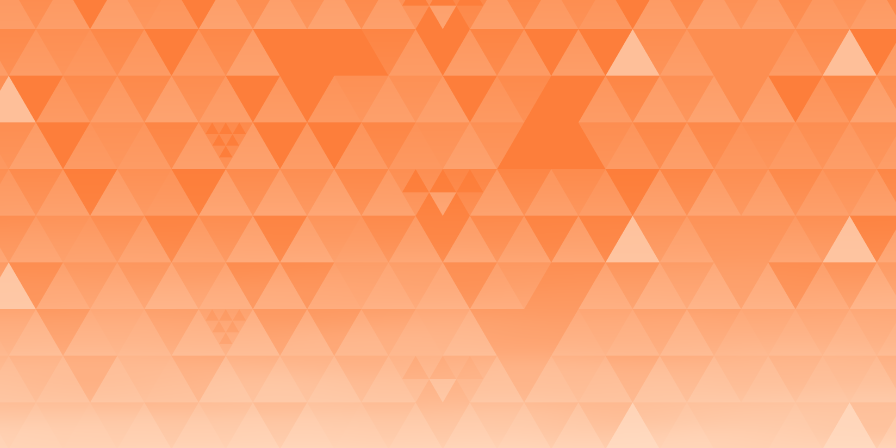
Write a WebGL 1 fragment shader that draws this background.

```glsl
precision highp float;
uniform vec2 u_resolution;

// Lattice, in units of canvas height
const vec2 ORIGIN = vec2(0.0195, -0.0026);
const vec2 CELL = vec2(0.1211, 0.10417);
const float ROW_PERIOD = 4.0;

// Tones run along one ramp from DEEP (0) to PALE (1)
const vec3 DEEP = vec3(0.99, 0.475, 0.20);
const vec3 PALE = vec3(1.00, 0.88, 0.79);
const float UP_TONE = 0.33;
const float DOWN_TONE = 0.20;
const float ACCENT_TONE = 0.05;
const float PALE_TONE = 0.68;
const float TONE_SPREAD = 0.12;
const float ACCENT_CHANCE = 0.19;
const float SHADING = 0.06;

// Pale haze rising from the bottom edge
const float HAZE_TOP = 0.62;
const float HAZE_AMOUNT = 0.82;
const float HAZE_DRIFT = 0.10;
const vec2 HAZE_SCALE = vec2(2.5, 14.0);

const int SAMPLES = 3;

float hash(vec2 p) {
  vec3 q = fract(p.xyx * 0.1031);
  q += dot(q, q.yzx + 33.33);
  return fract((q.x + q.y) * q.z);
}

float cornerSlope(vec2 corner, vec2 offset) {
  float angle = 6.2832 * hash(corner + 19.0);
  return dot(vec2(cos(angle), sin(angle)), offset);
}

float gradientNoise(vec2 p) {
  vec2 i = floor(p), f = fract(p);
  vec2 w = f * f * (3.0 - 2.0 * f);
  vec2 e = vec2(1.0, 0.0);
  float low = mix(cornerSlope(i, f), cornerSlope(i + e, f - e), w.x);
  float high = mix(cornerSlope(i + e.yx, f - e.yx), cornerSlope(i + 1.0, f - 1.0), w.x);
  return mix(low, high, w.y);
}

// Triangle of the given height in rows; direction 1 points up, -1 down
bool inTriangle(vec2 q, vec2 apex, float height, float direction) {
  float depth = (apex.y - q.y) * direction;
  return depth < height && abs(q.x - apex.x) < 0.5 * depth;
}

// Rows of three, two and one small triangles, repeated vertically
bool inCluster(vec2 q, vec2 top, float size) {
  float v = mod(top.y - q.y, ROW_PERIOD) / size;
  float count = 3.0 - floor(v);
  float u = (q.x - top.x) / size + 0.5 * count;
  return u > 0.0 && u < count && abs(fract(u) - 0.5) < 0.5 * fract(v);
}

// Tone of the plain triangle that holds q
float latticeTone(vec2 q) {
  float row = floor(q.y);
  float band = mod(row, ROW_PERIOD);
  float height = fract(q.y);
  float u = q.x - 0.5 * mod(row, 2.0);
  bool up = abs(fract(u) - 0.5) < 0.5 * (1.0 - height);
  float column = up ? floor(u) : floor(u + 0.5);
  vec2 id = vec2(column + 7.0, band + (up ? 11.0 : 23.0));

  float tone = up ? UP_TONE : DOWN_TONE;
  tone += TONE_SPREAD * (hash(id) - 0.5) + SHADING * (0.5 - height);
  if (!up && hash(id + 41.0) < ACCENT_CHANCE) tone = ACCENT_TONE;

  // Pale triangles: every fourth column at the right, one at the left edge
  bool rightPale = band == 0.0 && column > 10.0 && mod(column, 4.0) == 3.0;
  bool leftPale = band == 3.0 && column == -1.0;
  return up && (rightPale || leftPale) ? PALE_TONE : tone;
}

float patternTone(vec2 q) {
  float tone = latticeTone(q);

  // Large merged shapes
  vec2 wrapped = vec2(q.x, mod(q.y - 7.0, ROW_PERIOD));
  if (inTriangle(wrapped, vec2(13.5, 0.0), 2.0, -1.0)) tone = DOWN_TONE;
  float slant = q.x + 0.5 * (q.y - 8.0);
  bool slab = floor(q.y) == 8.0 && slant > 5.0 && slant < 7.0;
  bool peak = inTriangle(q, vec2(10.0, 8.0), 2.0, 1.0);
  bool valley = inTriangle(q, vec2(9.5, 1.0), 2.0, -1.0);
  bool cap = inTriangle(q, vec2(10.0, 4.0), 1.0, 1.0);
  if (slab || peak || valley || cap) tone = ACCENT_TONE;

  // Small triangle clusters
  if (inCluster(q, vec2(8.0, 6.0), 0.5) || inCluster(q, vec2(4.0, 7.0), 0.25))
    tone = ACCENT_TONE;
  return tone;
}

void main() {
  // Supersampled triangles
  float tone = 0.0;
  for (int j = 0; j < SAMPLES; j++) {
    for (int i = 0; i < SAMPLES; i++) {
      vec2 jitter = (vec2(float(i), float(j)) + 0.5) / float(SAMPLES) - 0.5;
      vec2 p = (gl_FragCoord.xy + jitter) / u_resolution.y;
      tone += patternTone((p - ORIGIN) / CELL);
    }
  }
  tone /= float(SAMPLES * SAMPLES);

  // Haze with a soft horizontal drift
  vec2 p = gl_FragCoord.xy / u_resolution.y;
  float rise = clamp(1.0 - p.y / HAZE_TOP, 0.0, 1.0);
  float haze = HAZE_AMOUNT * pow(rise, 1.5);
  haze += HAZE_DRIFT * rise * gradientNoise(p * HAZE_SCALE);
  tone = mix(tone, 1.0, clamp(haze, 0.0, 1.0));

  gl_FragColor = vec4(mix(DEEP, PALE, tone), 1.0);
}
```
